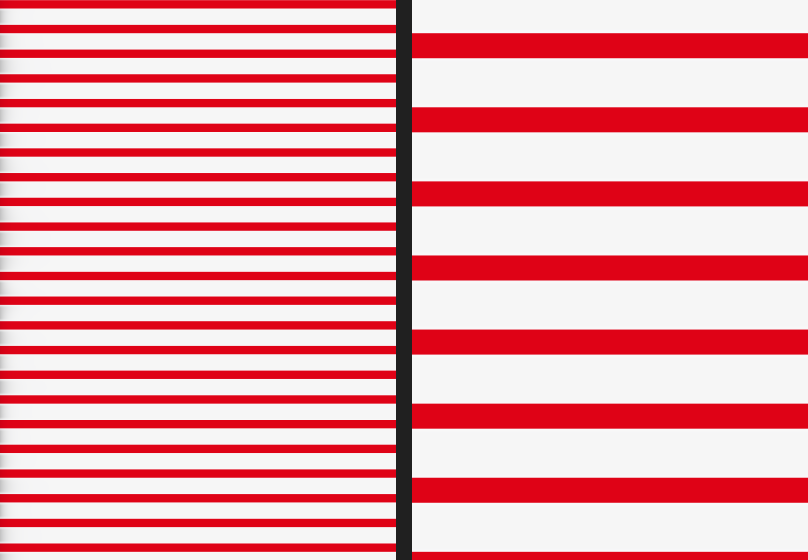
Left: the whole. Right: its middle third, enlarged.
This pattern is drawn by a WebGL 1 fragment shader. Its source:

```glsl
precision highp float;
// Even red horizontal stripes on off-white cloth with a soft, uneven shadow along the left edge.

uniform vec2 u_resolution;

// Lengths are fractions of the canvas height.
const float STRIPE_PERIOD = 0.0441;
const float STRIPE_WIDTH = 0.0149;
const float TOP_MARGIN = 0.0003;
const float HALO_WIDTH = 0.003;
const float SHADOW_REACH = 0.011;

const vec3 CLOTH = vec3(0.963, 0.963, 0.965);
const vec3 RED = vec3(0.873, 0.006, 0.088);

vec2 hashGradient(vec2 cell) {
    float h = fract(sin(dot(cell, vec2(127.1, 311.7))) * 43758.55);
    float angle = 6.28318 * h;
    return vec2(cos(angle), sin(angle));
}

float gradientNoise(vec2 p) {
    vec2 cell = floor(p);
    vec2 f = fract(p);
    vec2 u = f * f * f * (f * (f * 6.0 - 15.0) + 10.0);
    float a = dot(hashGradient(cell), f);
    float b = dot(hashGradient(cell + vec2(1.0, 0.0)), f - vec2(1.0, 0.0));
    float c = dot(hashGradient(cell + vec2(0.0, 1.0)), f - vec2(0.0, 1.0));
    float d = dot(hashGradient(cell + vec2(1.0, 1.0)), f - vec2(1.0, 1.0));
    return mix(mix(a, b, u.x), mix(c, d, u.x), u.y);
}

// Signed distance to the nearest stripe edge, negative inside.
float stripeDistance(float depth, float period, float width) {
    float fromCentre = mod(depth - 0.5 * width + 0.5 * period, period) - 0.5 * period;
    return abs(fromCentre) - 0.5 * width;
}

// Darkness that fades away from the left edge, its reach wavering down the sheet.
float edgeShadow(vec2 p, float reach) {
    float waver = 1.0 + 0.5 * gradientNoise(vec2(3.5, p.y * 24.0));
    return exp(-p.x / (reach * waver));
}

void main() {
    vec2 p = gl_FragCoord.xy / u_resolution.y;
    float pixel = 1.0 / u_resolution.y;
    float depth = 1.0 - p.y - TOP_MARGIN;

    float d = stripeDistance(depth, STRIPE_PERIOD, STRIPE_WIDTH);
    float stripe = clamp(0.5 - d / pixel, 0.0, 1.0);

    // Cloth is faintly brighter beside each stripe.
    float halo = 1.0 - smoothstep(0.0, HALO_WIDTH, abs(d));
    vec3 cloth = CLOTH + 0.012 * halo;

    // Shadow gathers on the cloth and barely touches the stripes.
    float shadow = edgeShadow(p, SHADOW_REACH);
    float gap = smoothstep(0.0, 0.006, d);
    cloth *= 1.0 - shadow * mix(0.08, 0.22, gap);
    vec3 red = RED * (1.0 - 0.08 * shadow);

    gl_FragColor = vec4(mix(cloth, red, stripe), 1.0);
}
```
